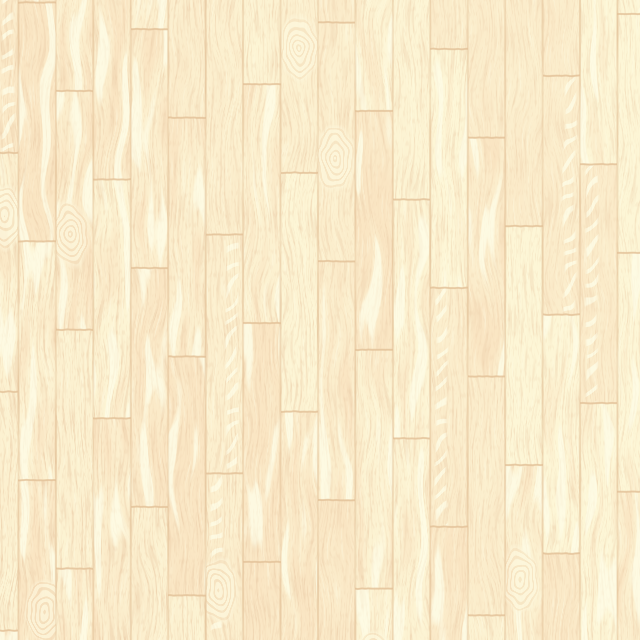
Give the GLSL for this texture, as a Shadertoy shader.

```glsl
#define PLANK_SIZE vec2(0.0585, 0.3732)
#define FIRST_SEAM 0.0288
#define FIRST_JOINT 0.9961
#define JOINT_DROP 0.1383
#define LINE_HALF 0.0011
#define GRAIN_DEPTH 0.95
#define STREAK_SHARE 0.5
#define KNOT_SHARE 0.2
#define FLAME_SHARE 0.15

const vec3 PEACH = vec3(0.98, 0.90, 0.765);
const vec3 CREAM = vec3(0.992, 0.965, 0.84);
const vec3 IVORY = vec3(0.995, 0.985, 0.895);
const vec3 TAN   = vec3(0.93, 0.82, 0.68);
const vec3 SEAM  = vec3(0.89, 0.76, 0.60);

vec2 hash2(vec2 p) {
    vec3 q = fract(vec3(p.xyx) * vec3(0.1031, 0.1030, 0.0973));
    q += dot(q, q.yzx + 33.33);
    return fract((q.xx + q.yz) * q.zy);
}

float slope(vec2 cell, vec2 offset) {
    float angle = 6.2832 * hash2(cell).x;
    return dot(vec2(cos(angle), sin(angle)), offset);
}

// Gradient noise, roughly -0.7 to 0.7
float noise(vec2 p) {
    vec2 i = floor(p), f = p - i;
    vec2 s = f * f * f * (f * (f * 6.0 - 15.0) + 10.0);
    vec2 e = vec2(1.0, 0.0);
    return mix(mix(slope(i, f), slope(i + e.xy, f - e.xy), s.x),
               mix(slope(i + e.yx, f - e.yx), slope(i + e.xx, f - e.xx), s.x), s.y);
}

float line(float dist, float halfWidth, float pixel) {
    return 1.0 - smoothstep(halfWidth - 0.5 * pixel, halfWidth + pixel, abs(dist));
}

// Wood of one plank; q is measured in plank widths
vec3 wood(vec2 q, vec2 id, float warmth) {
    vec2 kind = hash2(id + 17.0), place = hash2(id + 53.0);
    vec2 seed = floor(hash2(id + 91.0) * 200.0);
    float plankLength = PLANK_SIZE.y / PLANK_SIZE.x;

    // Long fibres, bent slowly along the plank
    float bend = 0.35 * noise(vec2(q.x * 0.8, q.y * 0.5) + seed);
    float x = q.x + bend;
    float grain = noise(vec2(x * 16.0, q.y * 0.9) + seed);
    float fleck = noise(vec2(x * 25.0, q.y * 5.0) + seed + 40.0);
    float dark = smoothstep(-0.05, 0.5, grain) * 0.62 + smoothstep(0.0, 0.5, fleck) * 0.38;
    float light = smoothstep(0.2, 0.6, -grain) * 0.4;

    // Broad pale and rosy bands
    float band = noise(vec2(x * 3.2, q.y * 0.4) + seed + 80.0);
    float streaky = step(kind.x, STREAK_SHARE);
    float streak = streaky * smoothstep(0.12, 0.28, band);
    float blush = streaky * smoothstep(0.0, 0.4, -band);

    // Slanted flame figure along one side
    float flamed = step(1.0 - FLAME_SHARE, kind.x);
    float side = smoothstep(0.2, 0.1, abs(q.x - mix(0.3, 0.72, step(0.5, place.x)) - bend * 0.3));
    float flame = sin(q.y * 13.0 - q.x * 11.0 + 5.0 * noise(q * vec2(1.5, 1.2) + seed));
    streak = max(streak, flamed * side * smoothstep(0.3, 0.8, flame));

    // Knot with oval rings and a pale halo
    vec2 center = vec2(mix(0.3, 0.7, place.x), plankLength * mix(0.12, 0.88, place.y));
    float radius = length((q - center) * vec2(1.0, 0.6)) + 0.1 * noise(q * 2.5 + seed);
    float knot = step(kind.y, KNOT_SHARE) * smoothstep(0.58, 0.42, radius);
    float ring = smoothstep(0.0, 0.9, sin(radius * 58.0));
    dark = mix(dark, 0.55 * ring, knot * 0.85);
    streak = mix(streak, 0.55 * (1.0 - ring), knot);

    float tone = 0.6 + 0.9 * (place.y - 0.5) - warmth - 0.4 * blush + 0.3 * band;
    vec3 color = mix(PEACH, CREAM, clamp(tone, 0.0, 1.0));
    color = mix(color, IVORY, max(light, streak * 0.9));
    return mix(color, TAN, dark * GRAIN_DEPTH * (1.0 - 0.65 * streak) * (0.75 + warmth));
}

void mainImage(out vec4 fragColor, in vec2 fragCoord) {
    vec2 p = fragCoord / iResolution.xy;
    float pixel = 1.0 / min(iResolution.x, iResolution.y);

    // Staggered columns, with one wider step at the sixth
    float across = (p.x - FIRST_SEAM) / PLANK_SIZE.x;
    float column = floor(across) + 1.0;
    float joint = FIRST_JOINT - JOINT_DROP * (column - 1.0) - 0.0443 * step(6.0, column);
    float ripple = 0.0012 * noise(vec2(p.x * 110.0, column * 7.3));
    float along = (p.y - joint + ripple) / PLANK_SIZE.y;
    vec2 local = vec2(fract(across), fract(along)) * PLANK_SIZE;
    vec2 id = vec2(column, floor(along) + 20.0);

    // Warmer toward the lower left
    float warmth = 0.28 * (0.5 - p.x) + 0.12 * (0.5 - p.y);
    vec3 color = wood(local / PLANK_SIZE.x, id, warmth);

    // Seams and joints
    vec2 edge = min(local, PLANK_SIZE - local);
    float wear = 0.55 + 0.5 * noise(vec2(floor(across + 0.5) * 5.7, p.y * 9.0));
    color = mix(color, SEAM, line(edge.x, LINE_HALF, pixel) * wear);
    color = mix(color, SEAM, line(edge.y, LINE_HALF, pixel) * 0.85);

    fragColor = vec4(color, 1.0);
}
```
